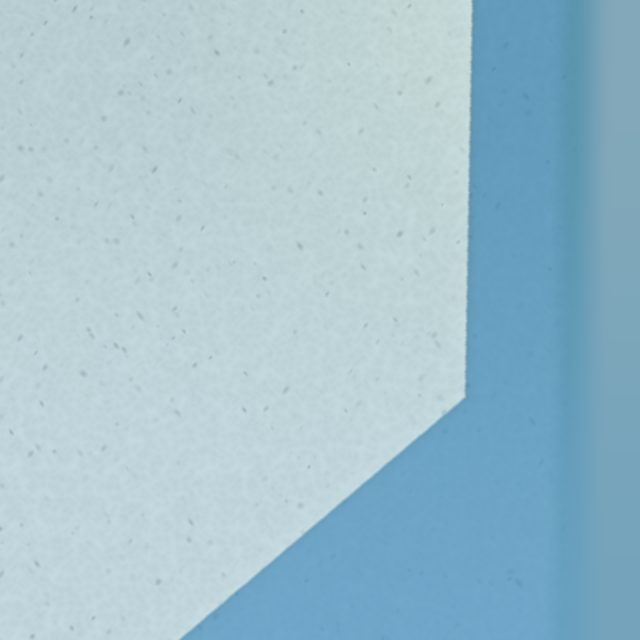
Give the GLSL for this texture, as a Shadertoy shader.

```glsl
const vec2 CORNER = vec2(0.7266, 0.379);       // where the two panel edges meet
const vec2 DIAGONAL_FOOT = vec2(0.280, 0.0);   // diagonal at the bottom border
const float EDGE_TOP_X = 0.738;                // upright edge at the top border
const float SEAM_BOTTOM_X = 0.882;
const float SEAM_TOP_X = 0.897;
const float EDGE_SOFTNESS = 0.0034;

const vec3 PALE_LOW = vec3(0.748, 0.836, 0.858);
const vec3 PALE_HIGH = vec3(0.718, 0.806, 0.822);
const vec3 PALE_WARM = vec3(0.760, 0.842, 0.835);
const vec3 BLUE_LOW = vec3(0.437, 0.652, 0.788);
const vec3 BLUE_HIGH = vec3(0.385, 0.610, 0.735);
const vec3 SEAM_LOW = vec3(0.405, 0.625, 0.750);
const vec3 SEAM_HIGH = vec3(0.355, 0.582, 0.685);
const vec3 SIDE_LOW = vec3(0.455, 0.640, 0.735);
const vec3 SIDE_HIGH = vec3(0.510, 0.660, 0.725);

const float FLECK_CELLS = 58.0;
const float FLECK_CHANCE = 0.25;
const float FLECK_STRENGTH = 0.13;
const float GRAIN_CELLS = 78.0;
const float GRAIN_STRENGTH = 0.030;

vec3 hash3(vec2 cell) {
    vec3 p = fract(cell.xyx * vec3(0.1031, 0.1030, 0.0973));
    p += dot(p, p.yxz + 33.33);
    return fract((p.xxy + p.yzz) * p.zyx);
}

// Strength of the soft flecks covering a point
float flecks(vec2 p, float chance) {
    vec2 cell = floor(p);
    float darkest = 0.0;
    for (int y = -1; y <= 1; y++) {
        for (int x = -1; x <= 1; x++) {
            vec2 id = cell + vec2(x, y);
            vec3 place = hash3(id);
            vec3 look = hash3(id + 71.7);
            vec2 offset = p - id - place.xy;
            offset.y += offset.x * (look.z - 0.5) * 1.6;
            float radius = mix(0.28, 0.52, look.x);
            float spot = 1.0 - smoothstep(0.0, radius, length(offset));
            float weight = mix(0.15, 1.0, look.y * look.y * look.y);
            darkest = max(darkest, spot * weight * step(place.z, chance));
        }
    }
    return darkest;
}

// Distance to the nearest scattered cell point
float cellular(vec2 p) {
    vec2 cell = floor(p);
    float nearest = 2.0;
    for (int y = -1; y <= 1; y++) {
        for (int x = -1; x <= 1; x++) {
            vec2 id = cell + vec2(x, y);
            nearest = min(nearest, length(id + hash3(id).xy - p));
        }
    }
    return nearest;
}

float layeredSines(float t) {
    return 0.5 * sin(t) + 0.3 * sin(2.3 * t + 1.7) + 0.2 * sin(4.1 * t + 0.6);
}

void mainImage(out vec4 fragColor, in vec2 fragCoord) {
    vec2 uv = fragCoord / iResolution.xy;
    float softness = max(EDGE_SOFTNESS, 0.8 / iResolution.y);

    // Signed distances to the panel edges, negative inside
    float rise = (uv.y - CORNER.y) / (1.0 - CORNER.y);
    float upright = uv.x - mix(CORNER.x, EDGE_TOP_X, rise);
    upright += 0.0008 * layeredSines(uv.y * 260.0);
    vec2 along = normalize(CORNER - DIAGONAL_FOOT);
    float diagonal = dot(uv - DIAGONAL_FOOT, vec2(along.y, -along.x));
    diagonal += 0.0005 * layeredSines(dot(uv, along) * 120.0);
    float panelDist = max(upright, diagonal);
    float panel = 1.0 - smoothstep(-softness, softness, panelDist);

    // Blue ground, shaded seam and greyer side band
    float height = smoothstep(0.0, 0.9, uv.y);
    float seamDist = uv.x - mix(SEAM_BOTTOM_X, SEAM_TOP_X, uv.y);
    vec3 blue = mix(BLUE_LOW, BLUE_HIGH, height);
    vec3 seam = mix(SEAM_LOW, SEAM_HIGH, height);
    vec3 side = mix(SIDE_LOW, SIDE_HIGH, height);
    vec3 ground = mix(blue, seam, smoothstep(-0.035, 0.0, seamDist));
    ground = mix(ground, side, smoothstep(-0.004, 0.065, seamDist));
    float edgeShadow = exp(-max(panelDist, 0.0) / 0.006);
    ground -= vec3(0.03, 0.05, 0.075) * edgeShadow;

    // Pale panel, warmer at the upper right and faintly bright along its rim
    vec3 pale = mix(PALE_LOW, PALE_HIGH, smoothstep(0.25, 1.0, uv.y));
    float warmth = smoothstep(0.2, 0.74, uv.x) * smoothstep(0.25, 1.0, uv.y);
    pale = mix(pale, PALE_WARM, warmth);
    pale += 0.022 * exp(min(panelDist, 0.0) / 0.015);

    // Surface grain, densest toward the upper left
    float density = mix(1.2, 0.6, smoothstep(0.0, 0.75, uv.x));
    density *= mix(0.7, 1.1, uv.y);
    float fleck = flecks(uv * FLECK_CELLS, FLECK_CHANCE * density);
    vec2 warp = vec2(layeredSines(uv.y * 83.0), layeredSines(uv.x * 71.0 + 2.0));
    float grain = cellular(uv * GRAIN_CELLS + 0.5 * warp) - 0.43;
    grain += 0.6 * (cellular(uv.yx * GRAIN_CELLS * 0.43 + 0.4 * warp) - 0.43);
    float smoothSide = 1.0 - smoothstep(-0.02, 0.02, seamDist);
    pale += GRAIN_STRENGTH * grain;
    pale -= FLECK_STRENGTH * fleck * vec3(1.0, 0.95, 0.88);
    ground += 0.4 * GRAIN_STRENGTH * grain * smoothSide;
    ground -= 0.35 * FLECK_STRENGTH * fleck * smoothSide;

    fragColor = vec4(clamp(mix(ground, pale, panel), 0.0, 1.0), 1.0);
}
```
